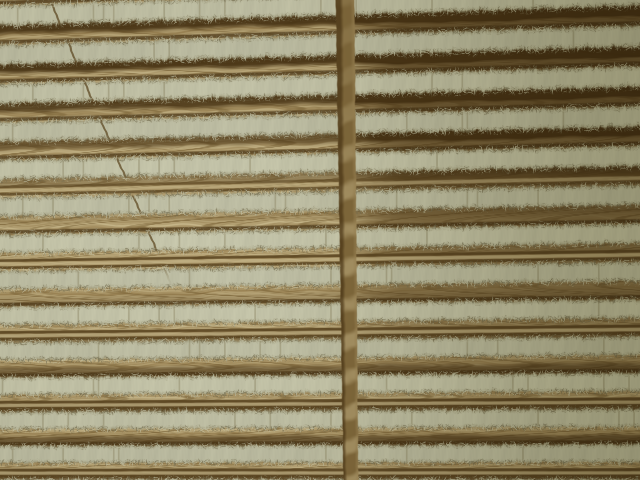
Reproduce this texture procedurally as a Shadertoy shader.

```glsl
// Rows of frayed pale slats over shaded wooden grooves, split by one upright channel.

const vec3 SLAT   = vec3(0.745, 0.745, 0.645);
const vec3 OLIVE  = vec3(0.52, 0.49, 0.36);
const vec3 TAN    = vec3(0.60, 0.51, 0.33);
const vec3 PALE   = vec3(0.77, 0.71, 0.54);
const vec3 BROWN  = vec3(0.46, 0.37, 0.20);
const vec3 SHADOW = vec3(0.27, 0.19, 0.07);
const float SLAT_HALF = 0.255;   // half height of a slat, in rows

float hash(vec2 p) {
    p = fract(p * vec2(0.1031, 0.1137));
    p += dot(p, p.yx + 33.33);
    return fract((p.x + p.y) * p.x * 97.3);
}

// Layered sines, about -1 to 1
float ripple(float x, float phase) {
    return 0.45 * sin(x + phase) + 0.33 * sin(x * 2.37 + phase * 1.7)
         + 0.22 * sin(x * 5.13 - phase * 2.3);
}

float segmentDistance(vec2 p, vec2 halfSpan) {
    float along = clamp(dot(p, halfSpan) / dot(halfSpan, halfSpan), -1.0, 1.0);
    return length(p - halfSpan * along);
}

// Cellular scatter of short curled threads: x = light cover, y = dark cover
vec2 threads(vec2 p, float size, float aa) {
    vec2 cell = floor(p / size), cover = vec2(0.0);
    for (int j = -1; j <= 1; j++)
    for (int i = -1; i <= 1; i++) {
        vec2 id = cell + vec2(i, j) + 40.0;
        float pick = hash(id + 7.0);
        vec2 q = p - (id - 40.0 + vec2(hash(id), hash(id + 19.0))) * size;
        float angle = 6.2832 * hash(id + 53.0);
        vec2 dir = vec2(cos(angle), sin(angle));
        float along = dot(q, dir) / size;
        q += vec2(-dir.y, dir.x) * along * along * size * (pick - 0.5) * 1.6;
        float d = segmentDistance(q, dir * size * mix(0.25, 0.65, hash(id + 31.0)));
        float ink = 1.0 - smoothstep(0.0, 0.0008 + 0.5 * aa, d);
        cover = max(cover, ink * (pick > 0.5 ? vec2(1.0, 0.0) : vec2(0.0, 1.0)));
    }
    return cover;
}

// Row number from height; rows are tilted at the top and tighten downward
float rowAt(vec2 p) {
    float y = p.y + 0.032 * (1.0 - p.y) * (p.x - 0.347);
    return (0.0833 - sqrt(0.00694 - 0.00208 * (y - 0.021))) / 0.00104;
}

// Groove between slats; g runs from 0 at its top to 1 at its bottom
vec3 grooveColor(vec2 p, float g, float id) {
    float low = smoothstep(0.5, 0.85, p.y);
    float high = 1.0 - smoothstep(0.15, 0.52, p.y);
    float right = smoothstep(0.68, 0.85, p.x) * (1.0 - 0.8 * low);
    float wave = 0.07 * ripple(p.x * 17.0, id * 2.1);
    float split = smoothstep(0.28, 0.62, g + wave);
    float shade = max((1.0 - split) * high, split * low * 0.7);
    float grain = ripple(g * 9.0 + 1.6 * ripple(p.x * 13.0, id), id * 3.0);
    vec3 color = mix(TAN, PALE, clamp(0.45 + 0.5 * grain, 0.0, 1.0) * (1.0 - 0.6 * right));
    float swirl = ripple(p.x * 37.0 + 5.0 * sin(g * 4.0 + id), id);
    color = mix(color, BROWN, smoothstep(0.0, 0.8, swirl) * 0.55);
    color = mix(color, SHADOW, clamp(shade * 0.9 + right * (0.35 + 0.25 * high), 0.0, 0.95));

    // Even grooves carry a pale ridge between two brown lines
    float ridge = (1.0 - mod(id, 2.0)) * smoothstep(0.25, 0.45, p.y);
    float line = 1.0 - smoothstep(0.03, 0.12, min(abs(g - 0.42), abs(g - 0.82)));
    color = mix(color, mix(SHADOW, BROWN, 0.4), ridge * line * 0.85);
    color = mix(color, PALE, ridge * 0.7 * (1.0 - smoothstep(0.04, 0.14, abs(g - 0.62))));

    // Odd grooves end in one dark line
    return mix(color, SHADOW, (1.0 - ridge) * 0.7 * (1.0 - smoothstep(0.04, 0.16, abs(g - 0.86))));
}

vec3 slatColor(vec2 p, float id, float depth, float aa) {
    float fleck = 0.02 * ripple(p.x * 190.0, id + p.y * 40.0) + 0.015 * ripple(p.x * 23.0, id * 5.0);
    vec3 color = SLAT * (0.97 + fleck + 0.05 * hash(vec2(id, 3.0)));
    color = mix(color, OLIVE, 0.5 * smoothstep(-0.12, 0.02, depth));
    float tick = hash(vec2(floor(p.x * 95.0), id + 5.0));
    float seam = 1.0 - smoothstep(0.0004, 0.001 + aa, abs(fract(p.x * 95.0) - 0.5) / 95.0);
    color = mix(color, OLIVE, seam * step(0.93, tick) * 0.4);

    // Slanted crack that crosses the upper left slats
    float crack = abs(p.x - 0.104 - 0.425 * p.y - 0.0015 * ripple(p.y * 90.0, 0.0));
    float ink = (1.0 - smoothstep(0.0008, 0.0016 + aa, crack)) * (1.0 - smoothstep(0.52, 0.6, p.y));
    return mix(color, BROWN * 0.85, ink * 0.8);
}

// Upright channel; u runs from -1 to 1 across it
vec3 channelColor(float u, float y, float row) {
    float patches = smoothstep(-0.3, 0.9, sin(6.2832 * row - 3.3 + 0.5 * u) + 0.4 * ripple(y * 37.0, u));
    vec3 color = mix(mix(BROWN, TAN, 0.25), mix(TAN, PALE, 0.45), patches * (0.3 + 0.5 * smoothstep(0.1, 0.45, y)));
    float leftEdge = mix(-0.3, -0.65, y);
    color = mix(color, SHADOW, 0.65 * (1.0 - smoothstep(leftEdge - 0.3, leftEdge + 0.2, u)));
    return mix(color, TAN, 0.5 * smoothstep(0.5, 0.9, u));
}

void mainImage(out vec4 fragColor, in vec2 fragCoord) {
    float aa = 1.0 / iResolution.y;
    vec2 p = vec2(fragCoord.x, iResolution.y - fragCoord.y) * aa;
    float row = rowAt(p), groove = floor(row), slat = floor(row + 0.5);
    float g = (fract(row) - SLAT_HALF) / (1.0 - 2.0 * SLAT_HALF);

    // Ragged slat edges: depth is the distance into the groove, in rows
    float side = sign(row - slat);
    float fray = 0.03 * ripple(p.x * 95.0, slat * 4.1 + side) + 0.022 * ripple(p.x * 340.0, slat);
    float depth = abs(row - slat) - SLAT_HALF + fray;
    float inGroove = smoothstep(-0.03 - 6.0 * aa, 0.03 + 6.0 * aa, depth);
    vec3 color = mix(slatColor(p, slat, depth, aa), grooveColor(p, g, groove), inGroove);

    // Loose fibres gather along the edges
    vec2 fibre = max(threads(p, 0.012, aa), threads(p + 3.7, 0.0075, aa));
    fibre *= 1.0 - smoothstep(0.03, 0.13, abs(depth));
    color = mix(color, OLIVE * 0.85, fibre.y * 0.6);
    color = mix(color, SLAT * 1.03, fibre.x * 0.6);

    float halfWidth = mix(0.0195, 0.0155, p.y);
    float u = (p.x - mix(0.719, 0.731, p.y) + 0.001 * ripple(p.y * 60.0, 1.0)) / halfWidth;
    float inChannel = 1.0 - smoothstep(-aa, aa, (abs(u) - 1.0) * halfWidth);
    color = mix(color, channelColor(u, p.y, row), inChannel);

    // Light falls off toward the right and the corners
    float falloff = 0.17 * smoothstep(0.55, 1.35, p.x) + 0.07 * length(p - vec2(0.4, 0.5));
    fragColor = vec4(color * (vec3(1.02) - falloff * vec3(0.9, 0.95, 1.25)), 1.0);
}
```
